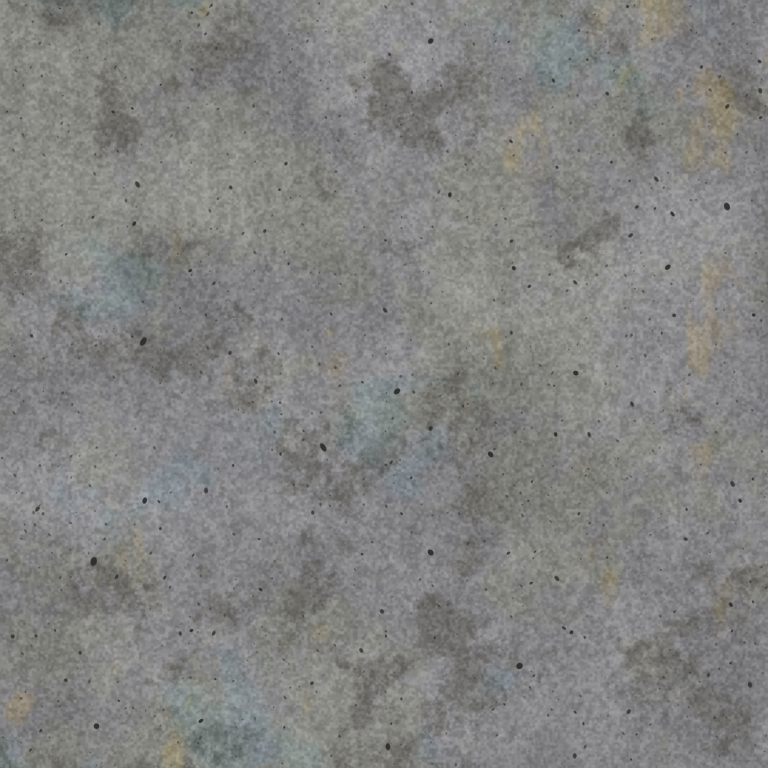
A Shadertoy shader for this texture:

```glsl
// Weathered grey concrete: soft mottling, ragged dark stains, sandy grain and small pores.

const vec3 WARM_GREY = vec3(0.530, 0.530, 0.508);
const vec3 COOL_GREY = vec3(0.522, 0.520, 0.532);
const vec3 STAIN_GREY = vec3(0.405, 0.400, 0.382);
const vec3 PORE_DARK = vec3(0.16, 0.16, 0.15);
const vec3 RUST_TINT = vec3(0.05, 0.02, -0.05);
const vec3 CYAN_TINT = vec3(-0.025, 0.012, 0.022);

vec3 hash3(vec2 p) {
    vec3 q = fract(p.xyx * vec3(0.1031, 0.1030, 0.0973));
    q += dot(q, q.yxz + 33.33);
    return fract((q.xxy + q.yzz) * q.zyx);
}

// Smooth cellular noise: random cell values blended by distance, -1 to 1
float cellNoise(vec2 p, float seed) {
    vec2 cell = floor(p);
    vec2 local = p - cell;
    float total = 0.0, weights = 0.0;
    for (int y = -1; y <= 1; y++)
    for (int x = -1; x <= 1; x++) {
        vec2 offset = vec2(x, y);
        vec3 rnd = hash3(cell + offset + seed * 37.0);
        vec2 delta = offset + 0.15 + 0.7 * rnd.xy - local;
        float weight = exp(-5.0 * dot(delta, delta));
        total += weight * (2.0 * rnd.z - 1.0);
        weights += weight;
    }
    return total / weights;
}

// Rotated octaves of cellular noise
float layeredNoise(vec2 p, float seed, int octaves, float gain) {
    const mat2 turn = mat2(0.8, 0.6, -0.6, 0.8);
    float total = 0.0, amplitude = 1.0, weights = 0.0;
    for (int i = 0; i < octaves; i++) {
        total += amplitude * cellNoise(p, seed + float(i));
        weights += amplitude;
        amplitude *= gain;
        p = turn * p * 2.1;
    }
    return total / weights;
}

// Scattered round holes, one at most per cell; radii in canvas units
float pores(vec2 p, float cells, float share, float minRadius, float maxRadius, float blur, float seed) {
    vec2 cell = floor(p * cells);
    vec3 place = hash3(cell + seed * 53.0);
    vec3 shape = hash3(cell + seed * 53.0 + 211.0);
    vec2 delta = p - (cell + 0.2 + 0.6 * place.xy) / cells;
    delta.x += delta.y * (shape.x - 0.5);
    delta.y *= mix(0.65, 1.1, shape.y);
    float radius = mix(minRadius, maxRadius, shape.z * shape.z);
    float hole = 1.0 - smoothstep(radius - blur, radius + blur, length(delta));
    return hole * step(place.z, share);
}

void mainImage(out vec4 fragColor, in vec2 fragCoord) {
    vec2 p = fragCoord / iResolution.y;
    float blur = max(0.8 / iResolution.y, 0.0008);

    // Broad warm and cool areas
    float hue = layeredNoise(p * 5.0, 1.0, 5, 0.7);
    vec3 color = mix(WARM_GREY, COOL_GREY, smoothstep(-0.2, 0.2, hue));

    // Pale clouds and faint vertical streaks
    color += 0.09 * layeredNoise(p * 7.0, 11.0, 4, 0.6);
    color += 0.012 * cellNoise(p * vec2(55.0, 6.0), 19.0);

    // Dark stains with ragged, crumbly borders
    float stain = layeredNoise(p * 11.0, 23.0, 6, 0.68);
    color = mix(color, STAIN_GREY, 0.75 * smoothstep(0.06, 0.42, stain));

    // Rare rust and cyan discolouration
    float rust = layeredNoise(p * vec2(15.0, 8.0), 31.0, 3, 0.5);
    float cyan = layeredNoise(p * 5.0, 41.0, 4, 0.55);
    color += RUST_TINT * smoothstep(0.44, 0.75, rust);
    color += CYAN_TINT * smoothstep(0.26, 0.5, cyan);

    // Sandy grain
    float grain = 0.055 * cellNoise(p * 270.0, 51.0) + 0.035 * cellNoise(p * 125.0, 57.0);
    color += grain;

    // Pores from a few large holes down to specks
    float holes = pores(p, 13.0, 0.14, 0.0022, 0.0044, blur, 2.0);
    holes = max(holes, 0.85 * pores(p, 31.0, 0.13, 0.0012, 0.0028, blur, 5.0));
    holes = max(holes, 0.6 * pores(p, 83.0, 0.10, 0.0008, 0.0018, blur, 9.0));
    color = mix(color, PORE_DARK, 0.9 * holes);

    fragColor = vec4(clamp(color, 0.0, 1.0), 1.0);
}
```
